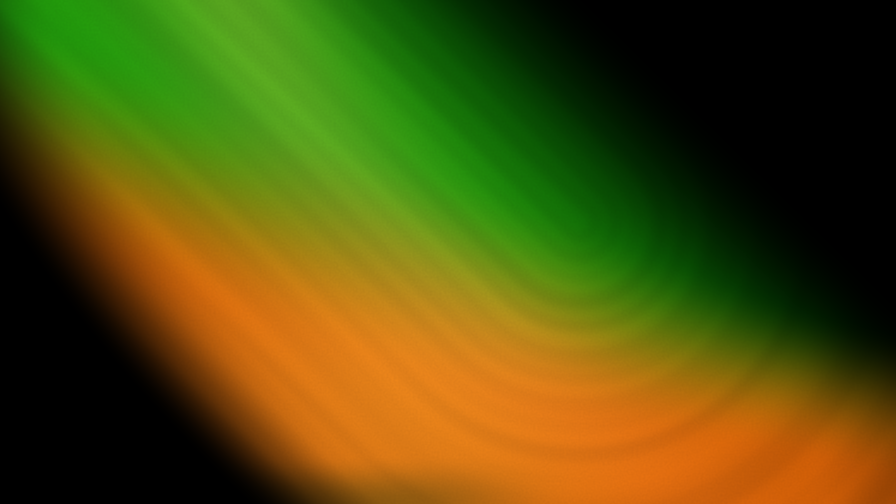
Give the GLSL for this background, as a WebGL 1 fragment shader.

```glsl
precision highp float;
// Soft diagonal band of green and orange light with fine curved streaks on black.

uniform vec2 u_resolution;

#define GREEN vec3(0.12, 0.57, 0.04)
#define ORANGE_DEEP vec3(0.79, 0.35, 0.02)
#define ORANGE_WARM vec3(0.88, 0.50, 0.10)
#define RIDGE_GLOW vec3(0.22, 0.07, 0.08)
#define RIDGE_WIDTH 0.19
#define STREAK_BEND vec2(1.15, 0.56)
#define STREAK_DIR vec2(-0.72, 0.69)
#define STREAK_DENSITY 15.0
#define STREAK_GAIN 0.10
#define GRAIN_SCALE 210.0
#define GRAIN_GAIN 0.035

vec2 hashGradient(vec2 cell) {
  vec3 h = fract(cell.xyx * vec3(0.1031, 0.1030, 0.0973));
  h += dot(h, h.yzx + 33.33);
  return fract((h.xx + h.yz) * h.zy) * 2.0 - 1.0;
}

float gradientNoise(vec2 p) {
  vec2 i = floor(p);
  vec2 f = p - i;
  vec2 w = f * f * f * (f * (f * 6.0 - 15.0) + 10.0);
  vec2 e = vec2(1.0, 0.0);
  float low = mix(dot(hashGradient(i), f),
                  dot(hashGradient(i + e.xy), f - e.xy), w.x);
  float high = mix(dot(hashGradient(i + e.yx), f - e.yx),
                   dot(hashGradient(i + e.xx), f - e.xx), w.x);
  return mix(low, high, w.y);
}

float gaussian(float d, float width) {
  return exp(-d * d / (width * width));
}

// Lines parallel to a ray that curl around its end.
float streaks(vec2 p) {
  vec2 axis = normalize(STREAK_DIR);
  vec2 q = p - STREAK_BEND;
  float along = dot(q, axis);
  float across = length(q - axis * max(along, 0.0));
  float coarse = gradientNoise(vec2(across * STREAK_DENSITY, along * 0.6));
  float fine = gradientNoise(vec2(across * STREAK_DENSITY * 2.1 + 7.3, along * 0.9));
  return coarse + 0.6 * fine;
}

void main() {
  vec2 p = gl_FragCoord.xy / u_resolution.y;
  float drop = 1.0 - p.y;

  // Outer edges of the band
  float leftEdge = 0.64 - 1.05 * p.y + 0.36 * p.y * p.y;
  float leftLight = smoothstep(-0.15, 0.15, p.x - leftEdge);
  float rightEdge = 0.926 + 1.02 * drop;
  float greenLight = 1.0 - smoothstep(-0.45, 0.25, p.x - rightEdge);

  // Crossing from green above to orange below
  float crossing = 0.231 + 0.395 * p.x - 0.039 * p.x * p.x;
  float blur = mix(0.22, 0.15, smoothstep(0.9, 1.7, p.x));
  float warmth = smoothstep(-blur, blur, drop - crossing);

  vec3 green = GREEN * greenLight * vec3(greenLight, 1.0, greenLight);
  float warmCore = gaussian(length(p - vec2(0.86, 0.30)), 0.5);
  vec3 orange = mix(ORANGE_DEEP, ORANGE_WARM, warmCore);
  orange *= 1.0 - 0.22 * smoothstep(1.6, 1.8, p.x);
  vec3 color = mix(green, orange, warmth);

  // Pale ridge along the middle
  float ridge = 0.463 + 0.42 * drop + 0.475 * drop * drop;
  color += RIDGE_GLOW * gaussian(p.x - ridge, RIDGE_WIDTH) * (1.0 - 0.85 * warmth);

  // Olive shade at the lower rim
  float rim = (1.0 - smoothstep(0.0, 0.10, p.y)) * (1.0 - smoothstep(0.75, 1.15, p.x));
  color *= 1.0 - rim * vec3(0.36, 0.24, 0.18);

  // Streaks and grain
  color *= leftLight * (1.0 + STREAK_GAIN * streaks(p));
  color *= 1.0 + GRAIN_GAIN * gradientNoise(p * GRAIN_SCALE);

  gl_FragColor = vec4(clamp(color, 0.0, 1.0), 1.0);
}
```
